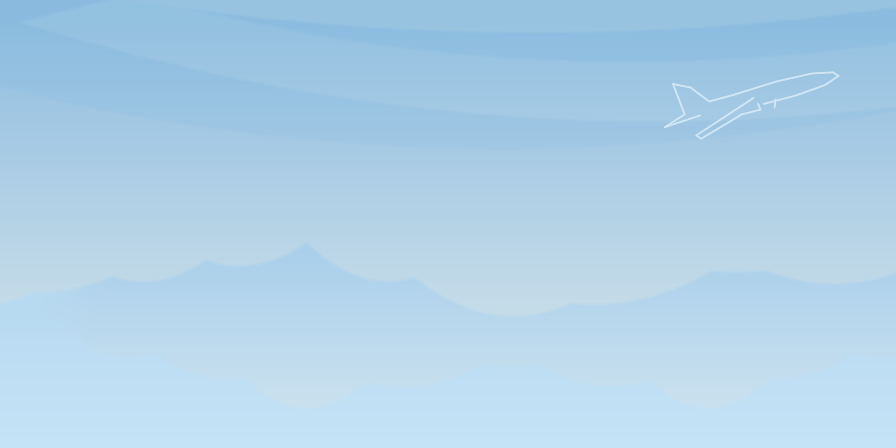
Reproduce this background procedurally as a Shadertoy shader.

```glsl
// A pale blue sky with sweeping arcs, a line-drawn aircraft and two scalloped cloud layers.
// Cloud rims are the lowest of several parabolic lobes; the arcs are wide parabolas,
// and the aircraft is stroked using distances to line segments.

// Each lobe holds centre x, lowest y and curvature.
float cloudRim(float x, vec3 lobes[9]) {
    float rim = 10.0;
    for (int i = 0; i < 9; i++) {
        float dx = x - lobes[i].x;
        rim = min(rim, lobes[i].y + lobes[i].z * dx * dx);
    }
    return rim;
}

// Soft mask that is 1 above a parabola.
float aboveArc(vec2 p, float centre, float bottom, float bend) {
    float dx = p.x - centre;
    return smoothstep(-0.005, 0.005, p.y - bottom - bend * dx * dx);
}

float segmentDistance(vec2 p, vec2 a, vec2 b) {
    vec2 ab = b - a;
    return length(p - a - ab * clamp(dot(p - a, ab) / dot(ab, ab), 0.0, 1.0));
}

// Distance to the aircraft strokes, in its own drawing units.
float aircraftDistance(vec2 q) {
    vec2 body[14] = vec2[14](
        vec2(85, 31), vec2(112, 38), vec2(137, 47), vec2(149, 55), vec2(144, 58),
        vec2(126, 57), vec2(95, 50), vec2(60, 39), vec2(38, 33), vec2(22, 45),
        vec2(7, 48), vec2(17, 22), vec2(0, 11), vec2(30, 21));
    vec2 wing[6] = vec2[6](
        vec2(76, 36), vec2(27, 4), vec2(31, 1), vec2(66, 22), vec2(82, 26), vec2(80, 31));
    float d = segmentDistance(q, vec2(95, 35), vec2(94, 28));
    for (int i = 0; i < 13; i++) d = min(d, segmentDistance(q, body[i], body[i + 1]));
    for (int i = 0; i < 5; i++) d = min(d, segmentDistance(q, wing[i], wing[i + 1]));
    return d;
}

vec3 skyColour(vec2 p) {
    vec3 sky = mix(vec3(0.77, 0.86, 0.91), vec3(0.65, 0.79, 0.895),
                   clamp((p.y - 0.32) / 0.36, 0.0, 1.0));
    sky = mix(sky, vec3(0.565, 0.745, 0.875), clamp((p.y - 0.68) / 0.27, 0.0, 1.0));

    // Sweeping translucent arcs
    float outer = aboveArc(p, 1.12, 0.667, 0.111);
    float band = aboveArc(p, 1.458, 0.729, 0.111);
    float swooshLow = aboveArc(p, 1.406, 0.862, 0.123);
    float swooshHigh = aboveArc(p, 1.198, 0.927, 0.088);
    float wedge = smoothstep(-0.004, 0.004, 0.951 + 0.25 * (p.x - 0.047) - p.y);
    sky -= vec3(0.022, 0.010, 0.003) * outer;
    sky += vec3(0.035, 0.020, 0.006) * band * wedge;
    sky -= vec3(0.034, 0.018, 0.002) * swooshLow * (1.0 - swooshHigh);
    sky += vec3(0.015, 0.010, 0.0) * swooshHigh * wedge;
    return sky;
}

void mainImage(out vec4 fragColor, in vec2 fragCoord) {
    vec2 p = fragCoord / iResolution.y;
    float soft = max(0.006, 1.0 / iResolution.y);

    float upperRim = cloudRim(p.x, vec3[9](
        vec3(-0.052, 0.318, 1.84), vec3(0.091, 0.349, 1.30), vec3(0.318, 0.372, 2.30),
        vec3(0.534, 0.406, 2.30), vec3(0.867, 0.372, 2.60), vec3(1.146, 0.294, 1.77),
        vec3(1.328, 0.320, 1.11), vec3(1.646, 0.393, 0.77), vec3(1.862, 0.367, 1.27)));
    float lowerRim = cloudRim(p.x, vec3[9](
        vec3(0.286, 0.203, 3.26), vec3(0.508, 0.154, 2.30), vec3(0.685, 0.089, 3.42),
        vec3(0.898, 0.135, 1.73), vec3(1.138, 0.180, 0.38), vec3(1.367, 0.138, 1.77),
        vec3(1.581, 0.089, 3.60), vec3(1.745, 0.156, 2.38), vec3(1.992, 0.203, 0.77)));

    // Front cloud, then the middle cloud and the sky behind it
    vec3 colour = mix(vec3(0.775, 0.89, 0.965), vec3(0.72, 0.855, 0.945),
                      clamp(p.y / 0.3, 0.0, 1.0));
    vec3 middle = mix(vec3(0.79, 0.88, 0.935), vec3(0.66, 0.81, 0.92),
                      clamp((p.y - 0.1) / 0.35, 0.0, 1.0));
    float leftFade = smoothstep(0.06, 0.24, p.x);
    colour = mix(colour, middle, smoothstep(-soft, soft, p.y - lowerRim) * leftFade);
    colour = mix(colour, skyColour(p), smoothstep(-soft, soft, p.y - upperRim));

    // Pale aircraft outline
    float stroke = aircraftDistance((p - vec2(1.484, 0.6875)) * 384.0) / 384.0;
    float ink = 1.0 - smoothstep(0.001, 0.001 + 1.0 / iResolution.y, stroke);
    colour = mix(colour, vec3(0.88, 0.94, 0.98), 0.75 * ink);

    fragColor = vec4(colour, 1.0);
}
```
